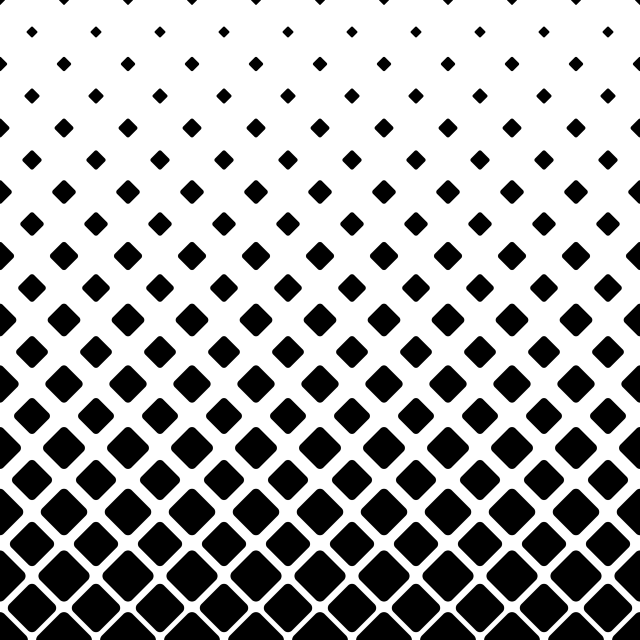
Reproduce this pattern procedurally as a Shadertoy shader.

```glsl
// Halftone of rounded black diamonds on white, growing from top to bottom.
#define ROW_STEP 0.05                  // height between rows
#define EVEN_REACH vec2(0.0075, 0.0018)   // half diagonal: at top, growth per row
#define ODD_REACH vec2(0.0068, 0.00163)   // same, for the rows in between
#define ROUNDNESS 0.3                  // corner radius relative to half side
#define EDGE_PIXELS 1.3                // width of the smoothed edge
#define INK vec3(0.0)
#define PAPER vec3(1.0)

const float SQRT2 = sqrt(2.0);

float roundedSquare(vec2 p, float halfSide, float radius) {
    vec2 q = abs(p) - (halfSide - radius);
    return length(max(q, 0.0)) + min(max(q.x, q.y), 0.0) - radius;
}

void mainImage(out vec4 fragColor, in vec2 fragCoord) {
    vec2 uv = fragCoord / iResolution.y;

    // Grid turned by 45 degrees, with rows counted down from the top
    vec2 grid = vec2(uv.x, 1.0 - uv.y) / ROW_STEP;
    vec2 diagonal = 0.5 * vec2(grid.x + grid.y, grid.y - grid.x);
    vec2 cell = floor(diagonal + 0.5);
    vec2 local = (diagonal - cell) * ROW_STEP * SQRT2;

    // Size follows the row; alternate rows grow at different rates
    float row = cell.x + cell.y;
    vec2 reach = mod(row, 2.0) < 0.5 ? EVEN_REACH : ODD_REACH;
    float halfDiagonal = max(reach.x + reach.y * row, 0.0);
    float halfSide = halfDiagonal / mix(SQRT2, 1.0, ROUNDNESS);

    // Smooth edge between ink and paper
    float dist = roundedSquare(local, halfSide, halfSide * ROUNDNESS);
    float edge = 0.5 * EDGE_PIXELS / iResolution.y;
    fragColor = vec4(mix(INK, PAPER, smoothstep(-edge, edge, dist)), 1.0);
}
```
